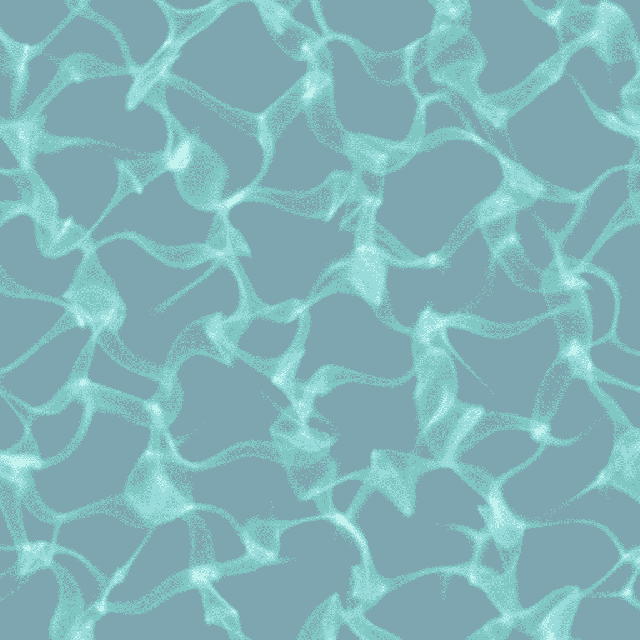
Write a WebGL 1 fragment shader that draws this texture.

```glsl
precision highp float;

uniform vec2 u_resolution;

float hash(vec2 p) {
  return fract(sin(dot(p, vec2(127.1, 311.7))) * 43758.5453);
}

// High-passed hash: a fine, even grain for dithering.
float grain(vec2 cell) {
  float around = hash(cell + vec2(1.0, 0.0)) + hash(cell - vec2(1.0, 0.0))
               + hash(cell + vec2(0.0, 1.0)) + hash(cell - vec2(0.0, 1.0));
  return 0.5 + 0.9 * (hash(cell) - 0.25 * around);
}

// Bends a ray by the water surface: returns its shift,
// slope holds the symmetric Jacobian (xx, xy, yy) of the bent position.
vec2 refractRay(vec2 source, out vec3 slope) {
  vec2 shift = vec2(0.0);
  slope = vec3(1.0, 0.0, 1.0);
  for (int i = 0; i < 9; i++) {
    float n = float(i);
    vec2 dir = vec2(cos(n * 2.4 + 0.4), sin(n * 2.4 + 0.4));
    float freq = 0.34 + 0.085 * n;
    float phase = dot(dir, source) * freq + n * n * 1.7;
    shift += dir * sin(phase) * 0.87 / freq;
    slope += vec3(dir.x * dir.x, dir.x * dir.y, dir.y * dir.y) * cos(phase) * 0.87;
  }
  return shift;
}

// Gathers the light of nearby rays, each spread as a stretched Gaussian.
float caustics(vec2 p) {
  float light = 0.0;
  vec2 base = floor(p) + 0.5;
  for (int y = -7; y <= 7; y++) {
    for (int x = -7; x <= 7; x++) {
      vec2 source = base + vec2(float(x), float(y));
      vec3 j;
      vec2 d = p - source - refractRay(source, j);
      float xx = 0.3 * (j.x * j.x + j.y * j.y) + 0.04;
      float xy = 0.3 * j.y * (j.x + j.z);
      float yy = 0.3 * (j.y * j.y + j.z * j.z) + 0.04;
      float det = xx * yy - xy * xy;
      float dist = (yy * d.x * d.x - 2.0 * xy * d.x * d.y + xx * d.y * d.y) / det;
      light += exp(-0.5 * dist) / (6.2832 * sqrt(det));
    }
  }
  return light;
}

void main() {
  vec2 uv = gl_FragCoord.xy / u_resolution.y;

  // Sway the light lines so that they wander and hook.
  vec2 p = uv * 82.0;
  p += 1.3 * sin(p.yx * 0.39 + 1.5 * sin(p * 0.2));
  float light = caustics(p);

  // Dither the brightness into four flat tones.
  float tone = clamp(0.65 * log2(max(light, 0.01) / 0.52), 0.0, 3.0);
  float threshold = clamp(grain(floor(uv * 512.0)), 0.02, 0.98);
  float level = floor(tone) + step(threshold, fract(tone));

  vec3 water = vec3(0.49, 0.65, 0.69);
  vec3 teal = vec3(0.50, 0.78, 0.77);
  vec3 aqua = vec3(0.60, 0.86, 0.86);
  vec3 sparkle = vec3(0.76, 0.95, 0.93);

  vec3 color = mix(water, teal, step(0.5, level));
  color = mix(color, aqua, step(1.5, level));
  color = mix(color, sparkle, step(2.5, level));
  gl_FragColor = vec4(color, 1.0);
}
```
